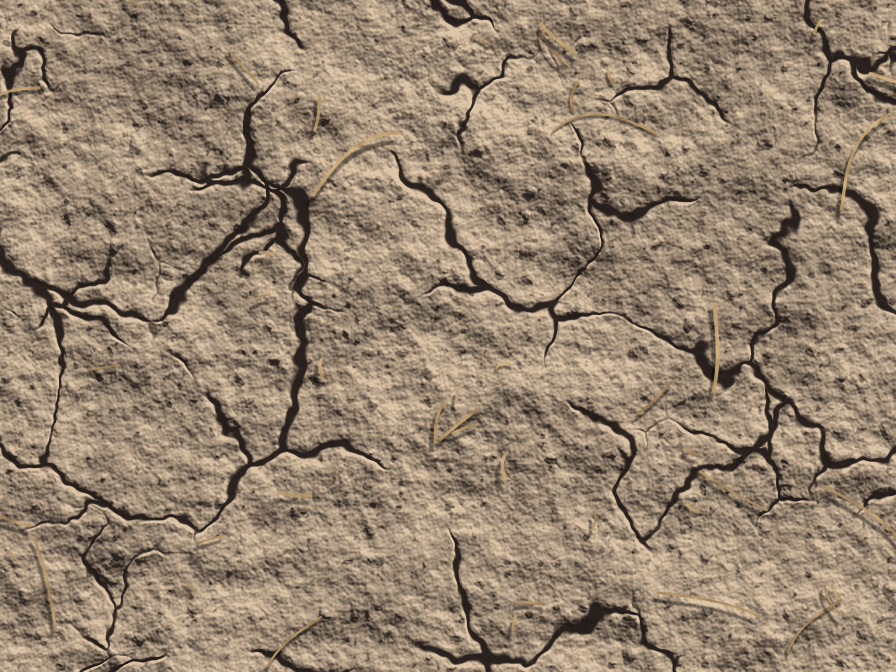
Write a Shadertoy shader that draws this texture.

```glsl
// Dry cracked soil strewn with straw under low sun from the upper right.
// A height field of gradient noise, clods and warped Voronoi cracks is lit by
// its slope toward the sun; curved stalks and their shadows lie on top.

const vec2 SUN = vec2(0.42, 0.91);
const vec3 SOIL_DARK = vec3(0.12, 0.092, 0.085);
const vec3 SOIL_LIGHT = vec3(0.80, 0.71, 0.60);
const vec3 STRAW_DARK = vec3(0.52, 0.40, 0.26);
const vec3 STRAW_LIGHT = vec3(0.84, 0.71, 0.50);
const int STALKS = 44;

vec2 hash2(vec2 p) {
    vec3 q = fract(p.xyx * vec3(0.1031, 0.1030, 0.0973));
    q += dot(q, q.yzx + 33.33);
    return fract((q.xx + q.yz) * q.zy);
}

float cornerSlope(vec2 cell, vec2 offset) {
    return dot(hash2(cell) * 2.0 - 1.0, offset);
}

float gradientNoise(vec2 p) {
    vec2 i = floor(p), f = fract(p);
    vec2 u = f * f * f * (f * (f * 6.0 - 15.0) + 10.0);
    vec2 e = vec2(1.0, 0.0);
    float low = mix(cornerSlope(i, f), cornerSlope(i + e, f - e), u.x);
    float high = mix(cornerSlope(i + e.yx, f - e.yx), cornerSlope(i + 1.0, f - 1.0), u.x);
    return mix(low, high, u.y);
}

vec2 warp(vec2 p, float frequency, float amount) {
    vec2 q = p * frequency;
    return amount * vec2(gradientNoise(q + 17.3), gradientNoise(q + 61.8));
}

// Distance to the nearest Voronoi border, in cell units
float borderDistance(vec2 p, float seed) {
    vec2 cell = floor(p), nearest = vec2(0.0), home = vec2(0.0);
    float best = 9.0, border = 9.0;
    for (int k = 0; k < 9; k++) {
        vec2 c = cell + vec2(k % 3 - 1, k / 3 - 1);
        vec2 r = c + hash2(c + seed) - p;
        if (dot(r, r) < best) { best = dot(r, r); nearest = r; home = c; }
    }
    for (int k = 0; k < 25; k++) {
        vec2 c = home + vec2(k % 5 - 2, k / 5 - 2);
        vec2 r = c + hash2(c + seed) - p, gap = r - nearest;
        if (dot(gap, gap) > 1e-5) border = min(border, dot(0.5 * (r + nearest), normalize(gap)));
    }
    return border;
}

// x: open dark cavity, y: wider sloping valley around it
vec2 crack(vec2 p, float scale, float seed, float maxWidth, float threshold) {
    vec2 q = p + warp(p, 6.0, 0.10) + warp(p, 19.0, 0.035) + warp(p, 60.0, 0.009);
    float d = borderDistance(q * scale + seed, seed) / scale;
    float openness = smoothstep(threshold, threshold + 0.42, gradientNoise(p * 4.0 + seed));
    float width = maxWidth * openness * (1.0 + 1.4 * gradientNoise(p * 24.0 + seed)) + 0.0004;
    float strength = smoothstep(0.0004, 0.0025, width);
    float cavity = 1.0 - smoothstep(width * 0.5, width + 0.0018, d);
    float valley = 1.0 - smoothstep(0.0, width * 2.2 + 0.003, d);
    return strength * vec2(cavity, valley);
}

vec2 allCracks(vec2 p) {
    return max(crack(p, 3.5, 5.0, 0.0085, -0.17), crack(p, 7.0, 43.0, 0.0060, 0.08));
}

// Scattered domes, one at most in each grid cell
float clods(vec2 p, float scale, float share) {
    vec2 q = p * scale + 1.5 * warp(p, scale * 1.7, 0.25);
    vec2 cell = floor(q), h = hash2(cell + scale);
    float radius = mix(0.12, 0.30, h.x * h.x);
    vec2 d = fract(q) - mix(vec2(0.3), vec2(0.7), hash2(cell + 91.0));
    return step(h.y, share) * max(0.0, 1.0 - dot(d, d) / (radius * radius)) * radius / scale;
}

float allClods(vec2 p) {
    return clods(p, 26.0, 0.30) + clods(p + 3.7, 58.0, 0.45);
}

float soilHeight(vec2 p) {
    float height = 0.0, frequency = 6.0, amplitude = 0.13;
    for (int i = 0; i < 6; i++) {
        height += amplitude * gradientNoise(p * frequency + float(i) * 13.7);
        frequency *= 2.0;
        amplitude *= 0.56;
    }
    return height + 0.9 * allClods(p);
}

// Coverage of one bent, tapering stalk
float stalk(vec2 p, vec2 centre, float angle, float halfLength, float bend, float width, float blur) {
    vec2 d = p - centre, axis = vec2(cos(angle), sin(angle));
    float x = dot(d, axis), t = x / halfLength;
    float y = dot(d, vec2(-axis.y, axis.x)) - bend * halfLength * (t * t - 0.4 * t * t * t);
    float across = abs(y) / sqrt(1.0 + 4.0 * bend * bend * min(t * t, 1.0));
    float ends = 1.0 - smoothstep(halfLength - 0.002, halfLength + blur, abs(x));
    return ends * (1.0 - smoothstep(width - blur * 0.5, width + blur, across));
}

void mainImage(out vec4 fragColor, in vec2 fragCoord) {
    vec2 p = fragCoord / iResolution.y;
    float aspect = iResolution.x / iResolution.y, eps = 0.0026;
    vec2 here = allCracks(p), sunward = allCracks(p + SUN * eps);

    // Slope lighting, with shadows deeper than highlights
    float slope = (soilHeight(p) - soilHeight(p + SUN * eps) - 0.018 * (here.y - sunward.y)) / eps;
    float tone = 0.645 + 0.10 * gradientNoise(p * 2.3 + 8.0) + 0.07 * gradientNoise(p * 9.0 + 31.0);
    tone += slope * (slope > 0.0 ? 0.078 : 0.112);
    float clodShadow = smoothstep(0.0005, 0.004, allClods(p + SUN * 0.008) - allClods(p));
    tone -= 0.22 * clodShadow;
    tone = mix(clamp(tone, 0.17, 0.87), 0.13, 0.94 * here.x);
    vec3 colour = mix(SOIL_DARK, SOIL_LIGHT, (tone - 0.12) / 0.68);

    // Straw and its cast shadows
    for (int i = 0; i < STALKS; i++) {
        vec2 id = vec2(float(i), 7.0), a = hash2(id), b = hash2(id + 50.0), c = hash2(id + 120.0);
        vec2 centre = a * vec2(aspect, 1.0);
        float size = mix(0.012, 0.085, b.x * b.x * b.x), bend = (c.x - 0.5) * 0.7;
        float width = mix(0.0010, 0.0024, c.y), angle = b.y * 6.2832;
        vec2 shadowPoint = p + SUN * mix(0.004, 0.018, c.x);
        float shade = stalk(shadowPoint, centre, angle, size, bend, width * 1.3, 0.0028);
        float body = stalk(p, centre, angle, size, bend, width, 0.0013);
        float glow = clamp(0.35 + 0.5 * c.y + 0.8 * gradientNoise(p * 45.0), 0.0, 1.0);
        colour = mix(colour, colour * 0.50, 0.8 * shade);
        colour = mix(colour, mix(STRAW_DARK, STRAW_LIGHT, glow), 0.9 * body);
    }
    fragColor = vec4(colour, 1.0);
}
```
